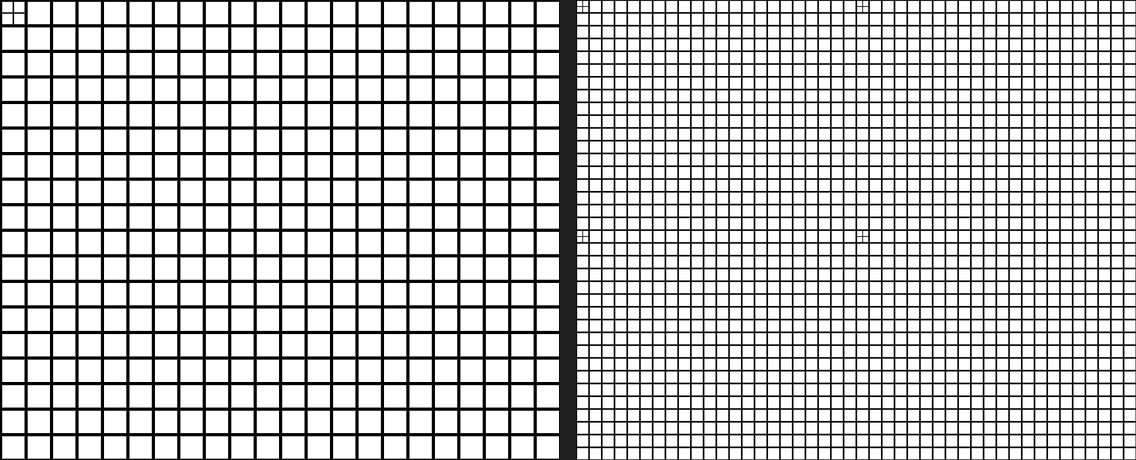
Left: one tile. Right: repeated 2 by 2.
This pattern is drawn by a WebGL 1 fragment shader. Its source:

```glsl
precision highp float;
// Square black grid on white, 22 cells across and 18 down. Each ruling is a
// distance to the nearest cell border turned into pixel coverage; one corner
// cell is quartered by a thinner cross. Whole cell counts make it tile.

uniform vec2 u_resolution;

const vec2 GRID = vec2(22.0, 18.0);
const vec2 GRID_SHIFT = vec2(0.025, -0.01);   // in cells
const vec2 QUARTERED_CELL = vec2(0.0, 17.0);  // top left
const float BORDER_WIDTH = 0.125;             // in cells
const float CROSS_WIDTH = 0.06;
const vec3 PAPER = vec3(1.0);
const vec3 INK = vec3(0.01);

// Distance on each axis to the nearest whole number
vec2 borderDistance(vec2 p) {
  return abs(fract(p + 0.5) - 0.5);
}

// Coverage of vertical and horizontal lines, smoothed over one pixel
float lineCoverage(vec2 dist, float width, vec2 pixel) {
  vec2 cover = clamp((0.5 * width - dist) / pixel + 0.5, 0.0, 1.0);
  return max(cover.x, cover.y);
}

// 1 inside the chosen cell, 0 elsewhere, wrapping at the canvas edges
float cellMask(vec2 p, vec2 chosen) {
  vec2 offset = abs(mod(floor(p), GRID) - chosen);
  return 1.0 - step(0.5, max(offset.x, offset.y));
}

void main() {
  vec2 pixel = GRID / u_resolution;
  vec2 p = gl_FragCoord.xy * pixel - GRID_SHIFT;

  // Main rulings
  float ink = lineCoverage(borderDistance(p), BORDER_WIDTH, pixel);

  // Thin cross through the middle of one cell
  float thinCross = lineCoverage(borderDistance(p + 0.5), CROSS_WIDTH, pixel);
  ink = max(ink, thinCross * cellMask(p, QUARTERED_CELL));

  gl_FragColor = vec4(mix(PAPER, INK, ink), 1.0);
}
```
